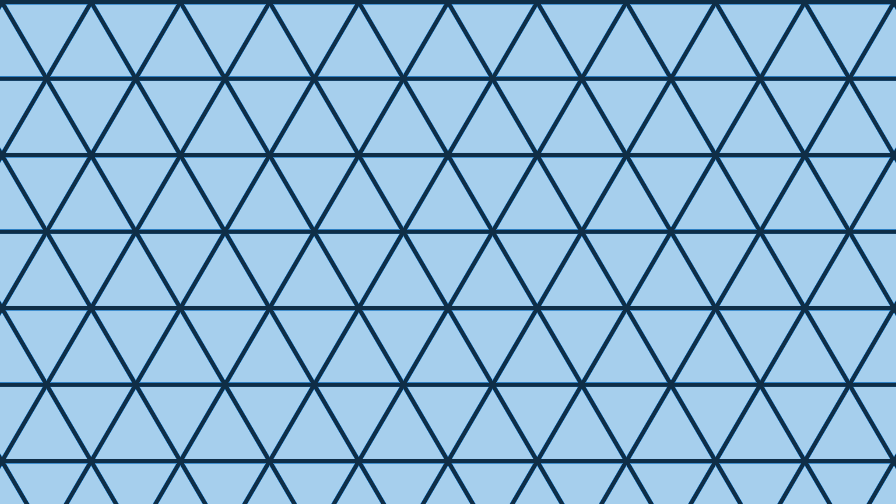
Write a Shadertoy shader that draws this pattern.

```glsl
const float CELL_WIDTH = 0.177;      // triangle side, in canvas heights
const float ROW_HEIGHT = 0.1518;
const float HALF_LINE = 0.0044;
const vec2 LATTICE_ORIGIN = vec2(0.0, -0.1115);

const int TONE_COUNT = 6;
const vec3 TONES[TONE_COUNT] = vec3[](
    vec3(0.65, 0.81, 0.93), vec3(0.43, 0.68, 0.88), vec3(0.18, 0.51, 0.78),
    vec3(0.11, 0.36, 0.56), vec3(0.08, 0.25, 0.39), vec3(0.06, 0.18, 0.28));
const float TONE_STOPS[TONE_COUNT] = float[](0.0, 0.21, 0.51, 0.76, 0.90, 1.0);

// Distance to the closest integer
float integerDistance(float x) {
    return abs(fract(x + 0.5) - 0.5);
}

// Distance to the closest edge of a triangular lattice
float latticeDistance(vec2 p, float cellWidth, float rowHeight) {
    vec2 q = p / vec2(cellWidth, rowHeight);
    float slantScale = cellWidth / length(vec2(1.0, 0.5 * cellWidth / rowHeight));
    float level = integerDistance(q.y) * rowHeight;
    float rising = integerDistance(q.x - 0.5 * q.y) * slantScale;
    float falling = integerDistance(q.x + 0.5 * q.y) * slantScale;
    return min(level, min(rising, falling));
}

// Antialiased line coverage
float lineCoverage(float dist, float halfWidth, float pixel) {
    return clamp((halfWidth - dist) / pixel + 0.5, 0.0, 1.0);
}

// Blue ramp from pale fill to dark line
vec3 blueRamp(float darkness) {
    vec3 color = TONES[0];
    for (int i = 1; i < TONE_COUNT; i++) {
        float t = (darkness - TONE_STOPS[i - 1]) / (TONE_STOPS[i] - TONE_STOPS[i - 1]);
        color = mix(color, TONES[i], clamp(t, 0.0, 1.0));
    }
    return color;
}

void mainImage(out vec4 fragColor, in vec2 fragCoord) {
    float pixel = 1.0 / iResolution.y;
    vec2 p = (fragCoord - 0.5 * iResolution.xy) * pixel;

    float dist = latticeDistance(p - LATTICE_ORIGIN, CELL_WIDTH, ROW_HEIGHT);
    float coverage = lineCoverage(dist, HALF_LINE, pixel);
    fragColor = vec4(blueRamp(coverage), 1.0);
}
```
